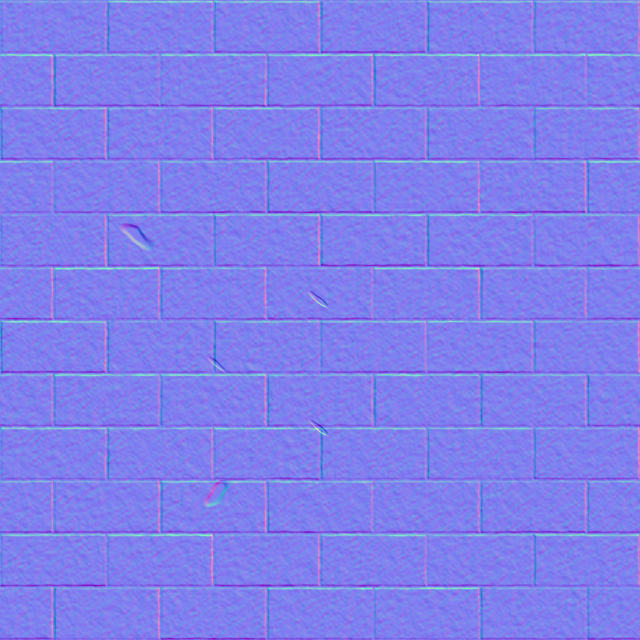
This texture map is drawn by a three.js fragment shader. Its source:

```glsl
// Tangent-space normal map of a running-bond block wall with grain and dents.
varying vec2 vUv;

const vec2 BLOCKS = vec2(6.0, 12.0);
const vec3 FLAT_COLOUR = vec3(0.50, 0.50, 0.95);
const float LINE_WIDTH = 0.0015;

float hash(vec2 p) {
  return fract(sin(dot(p, vec2(127.1, 311.7))) * 43758.545);
}

// Value noise that wraps after the given number of cells
float noise(vec2 p, vec2 period) {
  vec2 i = floor(p);
  vec2 f = fract(p);
  f = f * f * (3.0 - 2.0 * f);
  vec2 a = mod(i, period);
  vec2 b = mod(i + 1.0, period);
  return mix(mix(hash(a), hash(vec2(b.x, a.y)), f.x),
             mix(hash(vec2(a.x, b.y)), hash(b), f.x), f.y);
}

float tiledNoise(vec2 p, float cells) {
  return noise(p * cells, vec2(cells));
}

// Soft ragged ellipse, 1 inside and 0 outside
float dent(vec2 p, vec2 centre, vec2 radius, float angle) {
  vec2 q = p - centre;
  float c = cos(angle);
  float s = sin(angle);
  q = vec2(c * q.x + s * q.y, c * q.y - s * q.x) / radius;
  float ragged = 0.6 * (tiledNoise(p, 70.0) - 0.5);
  return 1.0 - smoothstep(0.45, 1.1, length(q) + ragged);
}

// Two broad chips with narrow gouges between them, stepping down the wall
float dents(vec2 p) {
  float total = 0.0;
  for (int k = 0; k < 5; k++) {
    float i = float(k);
    float broad = step(1.5, abs(i - 2.0));
    vec2 centre = vec2(0.34 + 0.16 * mod(i, 2.0) - 0.125 * step(i, 0.5),
                       0.63 - 0.1 * i);
    vec2 radius = mix(vec2(0.020, 0.004), vec2(0.030, 0.011), broad);
    float angle = mix(-0.7, 0.8, step(3.5, i));
    total = max(total, dent(p, centre, radius, angle) * mix(0.5, 1.0, broad));
  }
  return total;
}

// Surface height: fine grain, diagonal tooling and smooth dents
float height(vec2 p) {
  vec2 diagonal = vec2(p.x + p.y, p.y - p.x);
  vec2 cells = vec2(75.0, 140.0);
  float grain = 0.00022 * tiledNoise(p, 230.0)
              + 0.00040 * noise(diagonal * cells, cells)
              + 0.00030 * tiledNoise(p, 90.0);
  float hollow = dents(p);
  return grain * (1.0 - 0.8 * hollow) - 0.0011 * hollow;
}

vec2 surfaceSlope(vec2 p) {
  vec2 e = vec2(0.001, 0.0);
  return vec2(height(p - e.xy) - height(p + e.xy),
              height(p - e.yx) - height(p + e.yx)) / (2.0 * e.x);
}

// Soft line at a set distance from a joint
float bevel(float distance, float inset) {
  float d = (distance - inset) / LINE_WIDTH;
  return exp(-d * d);
}

// Strength of one edge, different for each block and side
float edgeStrength(vec2 block, float side, float weakest, float strongest) {
  return mix(weakest, strongest, hash(block + side * vec2(17.3, 5.9)));
}

// Slope of the four bevelled edges of the block under p
vec2 edgeSlope(vec2 p) {
  vec2 wobble = vec2(tiledNoise(p, 96.0), tiledNoise(p + 0.37, 96.0)) - 0.5;
  vec2 grid = p * BLOCKS;
  float row = floor(grid.y);
  grid.x += 0.5 * (1.0 - mod(row, 2.0));
  vec2 block = vec2(mod(floor(grid.x), BLOCKS.x), mod(row, BLOCKS.y));
  vec2 low = fract(grid) / BLOCKS;
  vec2 high = 1.0 / BLOCKS - low;
  vec2 nearLow = low + 0.0012 * wobble;
  vec2 nearHigh = high - 0.0012 * wobble;

  float left = bevel(nearLow.x, 0.0028) * edgeStrength(block, 1.0, 0.05, 0.34);
  float right = bevel(nearHigh.x, 0.0018) * edgeStrength(block, 2.0, 0.06, 0.40);
  float bottom = bevel(nearLow.y, 0.0020) * edgeStrength(block, 3.0, 0.10, 0.34);
  float top = bevel(nearHigh.y, 0.0028) * edgeStrength(block, 4.0, 0.10, 0.38);

  // Fade edges where they run into the crossing joint
  vec2 inside = smoothstep(vec2(0.0), vec2(0.003), min(low, high));
  float wear = 0.65 + 0.7 * tiledNoise(p, 60.0);
  return wear * vec2((right - left) * inside.y, (top - bottom) * inside.x);
}

void main() {
  vec2 slope = surfaceSlope(vUv) + edgeSlope(vUv);
  vec3 colour = FLAT_COLOUR + vec3(slope, -0.42 * length(slope));
  gl_FragColor = vec4(clamp(colour, 0.0, 1.0), 1.0);
}
```
